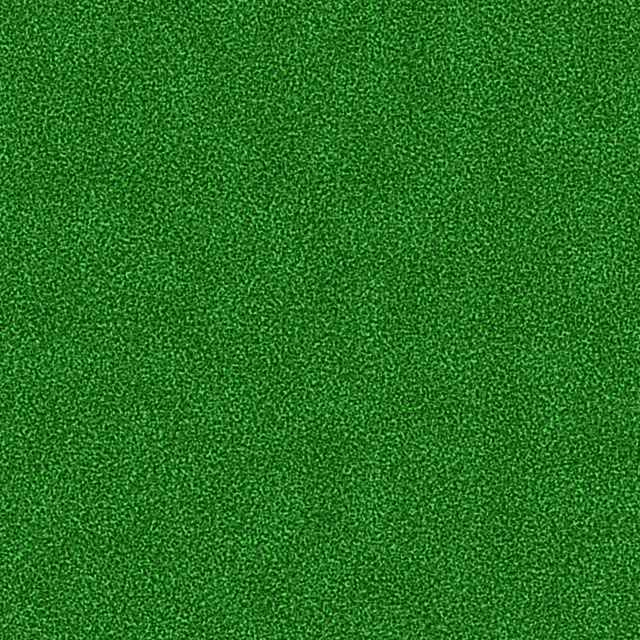
Give the GLSL for this texture, as a WebGL 1 fragment shader.

```glsl
precision highp float;
// Fine green speckle: tiny irregular bright grains over a dark green ground.

uniform vec2 u_resolution;

const float GRAIN_FREQUENCY = 215.0;  // noise cells across the canvas
const float GRAIN_CONTRAST = 2.54;    // scales the layered noise to unit deviation
const float PATCH_FREQUENCY = 14.0;   // broad, faint changes of brightness
const float PATCH_STRENGTH = 0.3;
const float WARM_FREQUENCY = 150.0;   // sparse olive grains
const float WARM_STRENGTH = 0.5;
const float LAYER_TURN = 1.09;        // radians between noise layers

const vec3 DEEP_GREEN = vec3(0.03, 0.26, 0.02);
const vec3 DARK_GREEN = vec3(0.07, 0.35, 0.05);
const vec3 MID_GREEN = vec3(0.13, 0.43, 0.11);
const vec3 LEAF_GREEN = vec3(0.19, 0.53, 0.16);
const vec3 LIGHT_GREEN = vec3(0.27, 0.65, 0.24);
const vec3 BRIGHT_GREEN = vec3(0.36, 0.80, 0.34);
const vec3 WARM_OLIVE = vec3(0.42, 0.50, 0.20);

// Random unit vector for a lattice point
vec2 gradientAt(vec2 cell) {
  vec3 p = fract(cell.xyx * vec3(0.1031, 0.1030, 0.0973));
  p += dot(p, p.yzx + 33.33);
  float angle = 6.2831853 * fract((p.x + p.y) * p.z);
  return vec2(cos(angle), sin(angle));
}

float gradientNoise(vec2 p) {
  vec2 cell = floor(p);
  vec2 f = p - cell;
  vec2 blend = f * f * f * (f * (f * 6.0 - 15.0) + 10.0);
  vec2 right = vec2(1.0, 0.0);
  vec2 up = vec2(0.0, 1.0);
  float lower = mix(dot(gradientAt(cell), f),
                    dot(gradientAt(cell + right), f - right), blend.x);
  float upper = mix(dot(gradientAt(cell + up), f - up),
                    dot(gradientAt(cell + 1.0), f - 1.0), blend.x);
  return mix(lower, upper, blend.y);
}

mat2 rotation(float angle) {
  float c = cos(angle);
  float s = sin(angle);
  return mat2(c, s, -s, c);
}

// Layers turned against each other hide the noise lattice
float grainHeight(vec2 uv) {
  float sum = 0.0;
  for (int i = 0; i < 3; i++) {
    float layer = float(i);
    vec2 p = rotation(0.4 + layer * LAYER_TURN) * uv * GRAIN_FREQUENCY;
    sum += gradientNoise(p + 37.7 * layer + 411.3);
  }
  return sum * GRAIN_CONTRAST;
}

// Stops are in standard deviations of the grain height
vec3 greenRamp(float h) {
  vec3 color = mix(DEEP_GREEN, DARK_GREEN, clamp((h + 1.48) / 0.85, -0.6, 1.0));
  color = mix(color, MID_GREEN, clamp((h + 0.63) / 0.64, 0.0, 1.0));
  color = mix(color, LEAF_GREEN, clamp((h - 0.01) / 0.56, 0.0, 1.0));
  color = mix(color, LIGHT_GREEN, clamp((h - 0.57) / 0.58, 0.0, 1.0));
  return mix(color, BRIGHT_GREEN, clamp((h - 1.15) / 0.73, 0.0, 1.4));
}

void main() {
  vec2 uv = gl_FragCoord.xy / u_resolution.y;

  float height = grainHeight(uv);
  height += PATCH_STRENGTH * gradientNoise(uv * PATCH_FREQUENCY + 91.4);
  vec3 color = greenRamp(height);

  // A few of the lighter grains turn olive
  float warm = gradientNoise(rotation(0.8) * uv * WARM_FREQUENCY + 233.6);
  warm = smoothstep(0.35, 0.6, warm) * smoothstep(-0.3, 0.8, height);
  color = mix(color, WARM_OLIVE, WARM_STRENGTH * warm);

  gl_FragColor = vec4(clamp(color, 0.0, 1.0), 1.0);
}
```
